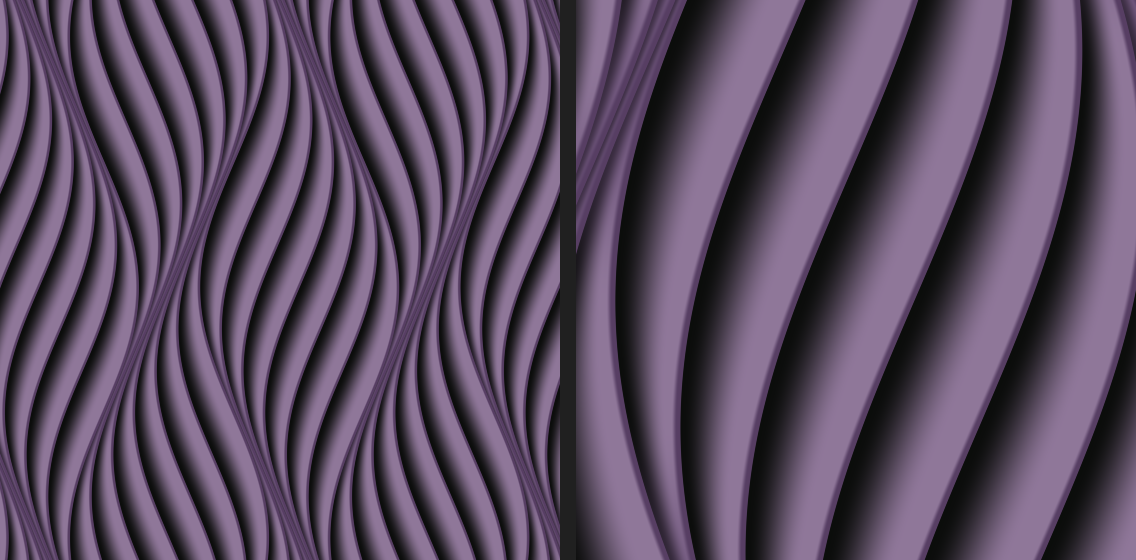
Left, the full canvas; right, a detail of the centre.
A Shadertoy shader for this pattern:

```glsl
// Flowing purple ridges that fan out and pinch together into slanted braids.

const float TAU = 6.2831853;
const float SPACING = 0.03874; // mean distance between ridge crests

// Horizontal position of one crest line at a given depth below the top.
float crestX(float index, float depth) {
    // The phase climbs for six lines and falls for six, so braids lean both ways.
    float phase = 1.0 - abs(mod(index, 12.0) - 6.0) / 6.0;
    return -0.047 + SPACING * index
         + 0.0615 * cos(TAU * ((depth - 0.065) / 0.896 - 0.5 * phase));
}

// Shade across one ridge: deep shadow at the left, lit slope, thin rim at the right.
vec3 shadeRidge(float fromLeft, float toRight, float pixel) {
    float width = fromLeft + toRight;
    float across = fromLeft / width;
    vec3 rim = vec3(0.34, 0.245, 0.39);

    // Pinched ridges catch less shadow.
    vec3 shadow = mix(vec3(0.25, 0.19, 0.28), vec3(0.045, 0.05, 0.045),
                      smoothstep(0.008, 0.034, width));
    vec3 lit = mix(vec3(0.43, 0.33, 0.48), vec3(0.56, 0.465, 0.60),
                   smoothstep(0.008, 0.03, width));
    vec3 color = mix(shadow, lit, smoothstep(0.04, 0.72, across));

    color = mix(rim, color, smoothstep(0.0018, 0.0050, toRight));
    return mix(rim, color, smoothstep(0.0, 1.3 * pixel, fromLeft));
}

void mainImage(out vec4 fragColor, in vec2 fragCoord) {
    float pixel = 1.0 / iResolution.y;
    vec2 uv = fragCoord * pixel;
    float depth = 1.0 - uv.y;

    // Find the nearest crest on each side.
    float nearest = floor((uv.x + 0.047) / SPACING);
    float left = -1e3;
    float right = 1e3;
    for (float i = -3.0; i <= 4.0; i++) {
        float crest = crestX(nearest + i, depth);
        if (crest <= uv.x) left = max(left, crest);
        else right = min(right, crest);
    }

    fragColor = vec4(shadeRidge(uv.x - left, right - uv.x, pixel), 1.0);
}
```
